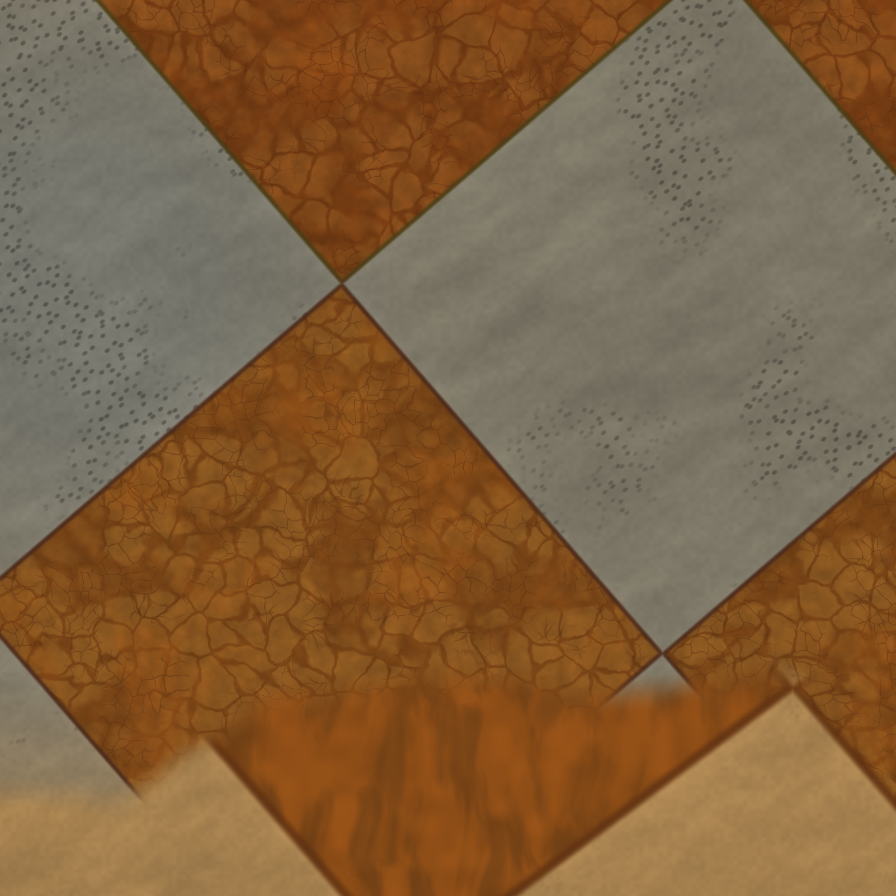
Reproduce this texture procedurally as a WebGL 2 fragment shader.

```glsl
#version 300 es
precision highp float;

uniform vec2 u_resolution;
out vec4 fragColor;

const vec3 GREY_STONE = vec3(0.485, 0.462, 0.400);
const vec3 COOL_STONE = vec3(0.465, 0.465, 0.430);
const vec3 TAN_STONE = vec3(0.650, 0.505, 0.310);
const vec3 OCHRE = vec3(0.545, 0.345, 0.130);
const vec3 RUST = vec3(0.465, 0.262, 0.085);
const vec3 AMBER = vec3(0.570, 0.310, 0.090);
const vec3 VEIN = vec3(0.370, 0.190, 0.070);
const vec3 MAROON_JOINT = vec3(0.270, 0.150, 0.110);
const vec3 GREEN_JOINT = vec3(0.270, 0.240, 0.090);

vec2 hash2(vec2 cell) {
  vec3 q = fract(cell.xyx * vec3(0.1031, 0.1030, 0.0973));
  q += dot(q, q.yzx + 33.33);
  return fract((q.xx + q.yz) * q.zy);
}

float noise(vec2 p) {
  vec2 i = floor(p), f = fract(p);
  f = f * f * (3.0 - 2.0 * f);
  float low = mix(hash2(i).x, hash2(i + vec2(1, 0)).x, f.x);
  float high = mix(hash2(i + vec2(0, 1)).x, hash2(i + vec2(1, 1)).x, f.x);
  return mix(low, high, f.y);
}

float fbm(vec2 p) {
  float sum = 0.0, amplitude = 0.5;
  for (int i = 0; i < 4; i++) {
    sum += amplitude * noise(p);
    p = mat2(1.6, 1.2, -1.2, 1.6) * p + 7.3;
    amplitude *= 0.5;
  }
  return sum;
}

// Distances to the nearest and second nearest scattered point
vec2 cellular(vec2 p) {
  vec2 base = floor(p), nearest = vec2(8.0);
  for (int y = -1; y <= 1; y++)
    for (int x = -1; x <= 1; x++) {
      vec2 cell = base + vec2(x, y);
      float d = length(cell + hash2(cell) - p);
      nearest = d < nearest.x ? vec2(d, nearest.x) : vec2(nearest.x, min(nearest.y, d));
    }
  return nearest;
}

// Signed distance to the checker edges, positive inside pale tiles
float checker(vec2 p, vec2 corner, vec2 sideA, vec2 sideB) {
  vec2 grid = inverse(mat2(sideA, sideB)) * (p - corner);
  vec2 toLine = (0.5 - abs(fract(grid) - 0.5)) * length(sideA);
  float parity = mod(floor(grid.x) + floor(grid.y), 2.0);
  return min(toLine.x, toLine.y) * (1.0 - 2.0 * parity);
}

// Pale stone: slanted ripples, broad tint and small pits
vec3 paleStone(vec2 p, vec3 tint, float pitting) {
  vec2 slanted = mat2(0.8, -0.6, 0.6, 0.8) * p;
  vec2 ripple = slanted * vec2(13.0, 26.0);
  float relief = fbm(ripple) - fbm(ripple + vec2(0.15, 0.3));
  vec3 color = tint * (0.94 + 0.12 * fbm(p * 9.0) + 0.20 * relief);
  color *= 0.975 + 0.05 * noise(p * 190.0);
  float pit = 1.0 - smoothstep(0.10, 0.30, cellular(slanted * vec2(65.0, 95.0)).x);
  pit *= smoothstep(0.46, 0.62, fbm(p * 8.0 + 3.0));
  return color * (1.0 - pitting * pit);
}

// Orange stone: rounded ochre fragments in a rusty ground
vec3 brecciaStone(vec2 p) {
  vec2 warped = p + 0.035 * (vec2(fbm(p * 24.0), fbm(p * 24.0 + 19.0)) - 0.5);
  vec2 coarse = cellular(warped * 27.0);
  vec2 fine = cellular(warped * 58.0 + 5.0);
  float ground = smoothstep(0.42, 0.62, fbm(p * vec2(13.0, 17.0) + 4.0));
  float fragment = smoothstep(0.03, 0.16 + 0.3 * ground, coarse.y - coarse.x);
  vec3 color = mix(RUST, OCHRE, fragment * (1.0 - 0.55 * ground));
  color = mix(color, AMBER, 0.5 * smoothstep(0.45, 0.7, fbm(p * 11.0 + 31.0)));
  float crack = 1.0 - smoothstep(0.0, 0.12, fine.y - fine.x);
  color = mix(color, VEIN, 0.45 * crack * smoothstep(0.35, 0.65, noise(p * 31.0)));
  return color * (0.86 + 0.28 * fbm(p * 75.0));
}

// Smeared orange stone with upright streaks
vec3 streakedStone(vec2 p) {
  float streak = fbm(p * vec2(36.0, 11.0) + 0.6 * noise(p * 20.0));
  return mix(RUST, AMBER, smoothstep(0.25, 0.6, streak)) * (0.94 + 0.12 * noise(p * 50.0));
}

vec3 tiles(float edge, vec3 pale, vec3 orange, vec3 joint, float width) {
  float soft = max(width, 1.0 / u_resolution.y);
  vec3 color = mix(orange, pale, smoothstep(-soft, soft, edge));
  color *= 1.0 + 0.07 * exp(-abs(edge) / 0.012) * sign(edge) * smoothstep(0.0, soft, abs(edge));
  float line = 1.0 - smoothstep(0.0, 2.0 * soft, abs(edge + 0.5 * soft));
  return mix(color, joint, 0.8 * line);
}

void main() {
  vec2 p = gl_FragCoord.xy / u_resolution;

  // Upper floor and the shifted, warmer strip below it
  float upperEdge = checker(p, vec2(0.3815, 0.6836), vec2(0.358, -0.413), vec2(0.4145, 0.3565));
  float lowerEdge = checker(p, vec2(0.458, -0.086), vec2(0.358, -0.413), vec2(0.427, 0.318));
  float seam = 0.235 - 0.13 * (1.0 - smoothstep(0.10, 0.36, p.x));
  seam += 0.03 * (noise(p * 14.0) - 0.5);
  float strip = 1.0 - smoothstep(seam - 0.025, seam + 0.025, p.y);

  // Stone tints drift across the floor
  float cool = 1.0 - smoothstep(0.05, 0.42, length(p - vec2(0.08, 0.68)));
  vec3 greyTint = mix(GREY_STONE, COOL_STONE, cool);
  greyTint = mix(greyTint, TAN_STONE, 0.6 * (1.0 - smoothstep(0.04, 0.28, p.y)));
  vec3 breccia = brecciaStone(p);
  breccia *= mix(vec3(1.0), vec3(0.97, 0.88, 0.85), smoothstep(0.62, 0.75, p.y));
  vec3 streaked = mix(streakedStone(p), breccia, smoothstep(0.84, 0.92, p.x));

  vec3 joint = mix(MAROON_JOINT, GREEN_JOINT, smoothstep(0.67, 0.70, p.y));
  vec3 upper = tiles(upperEdge, paleStone(p, greyTint, 0.28), breccia, joint, 0.0023);
  vec3 lower = tiles(lowerEdge, paleStone(p, TAN_STONE, 0.04), streaked, VEIN, 0.005);
  fragColor = vec4(mix(upper, lower, strip), 1.0);
}
```
